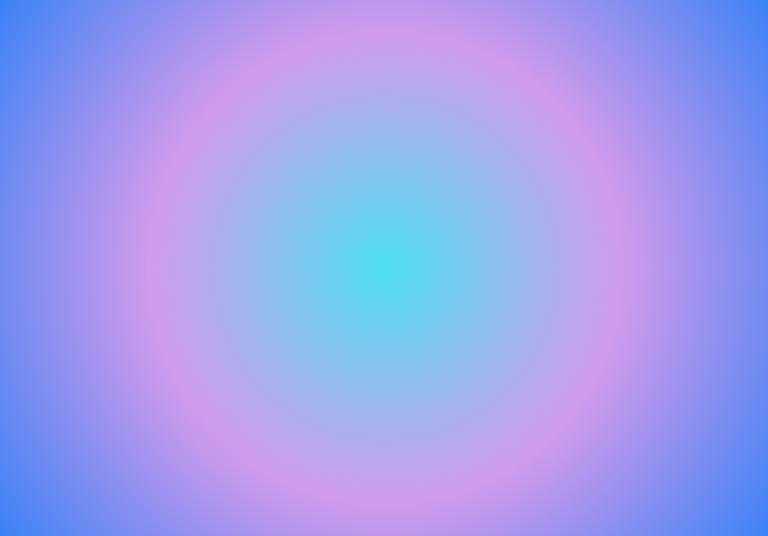
This background is drawn by a WebGL 2 fragment shader. Its source:

```glsl
#version 300 es
precision highp float;
// A soft radial gradient: cyan core, pink ring, blue corners.

uniform vec2 u_resolution;
out vec4 fragColor;

const vec3 CORE_CYAN   = vec3(0.302, 0.875, 0.941);
const vec3 RING_PINK   = vec3(0.820, 0.608, 0.922);
const vec3 CORNER_BLUE = vec3(0.231, 0.510, 0.965);
const vec2 CENTER      = vec2(0.502, 0.500); // share of the canvas
const float RING_STOP  = 0.5;                // share of the corner distance

// Three-stop linear ramp over t in 0..1
vec3 radialRamp(float t) {
  vec3 inner = mix(CORE_CYAN, RING_PINK, clamp(t / RING_STOP, 0.0, 1.0));
  float outward = clamp((t - RING_STOP) / (1.0 - RING_STOP), 0.0, 1.0);
  return mix(inner, CORNER_BLUE, outward);
}

void main() {
  // Circular distance, equal to 1 at the farthest corner
  vec2 offset = gl_FragCoord.xy - CENTER * u_resolution;
  float cornerDistance = length(max(CENTER, 1.0 - CENTER) * u_resolution);
  fragColor = vec4(radialRamp(length(offset) / cornerDistance), 1.0);
}
```
